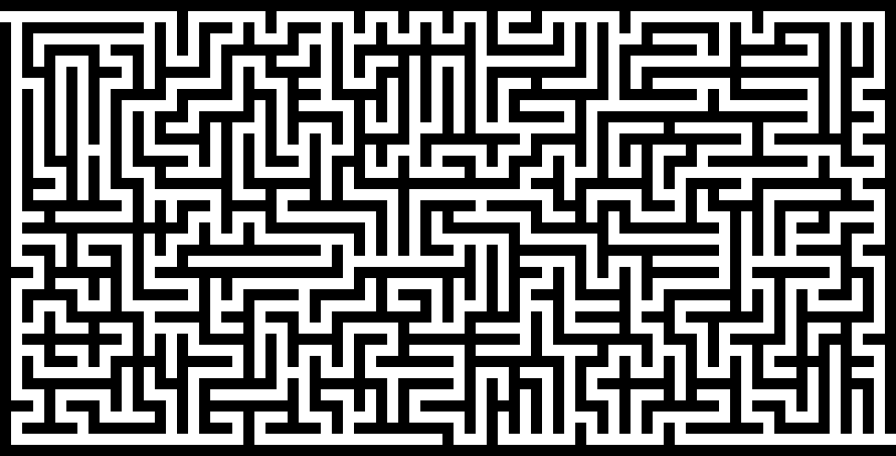
Give the GLSL for this pattern, as a Shadertoy shader.

```glsl
// Rectangular black and white maze with a closed border and two gates.

const ivec2 CELLS = ivec2(40, 20);          // corridor cells across and up
const vec3 WALL_COLOR = vec3(0.0);
const vec3 PATH_COLOR = vec3(1.0);
const float JITTER = 1.6;                   // randomness of wall directions
const float STRAIGHT_BONUS = 0.7;           // preference for longer walls
const float TAKEN_COST = 100.0;             // forbids doubled walls
const uint SEED = 17u;

// Window of wall posts around the pixel; the margin covers all dependencies.
const int MARGIN = 3;
const int SPAN = 2 * MARGIN + 2;
vec2 growth[SPAN * SPAN];

const ivec2 DIRECTIONS[4] = ivec2[4](ivec2(1, 0), ivec2(0, 1), ivec2(-1, 0), ivec2(0, -1));
const ivec2 PARITIES[4] = ivec2[4](ivec2(0, 0), ivec2(1, 1), ivec2(1, 0), ivec2(0, 1));

float hash(ivec2 p, int k) {
    uint h = uint(p.x + 64) * 1597334673u ^ uint(p.y + 64) * 3812015801u;
    h ^= (uint(k) + SEED) * 2798796415u;
    h = (h ^ (h >> 16)) * 2246822519u;
    h = (h ^ (h >> 13)) * 3266489917u;
    return float((h ^ (h >> 16)) >> 8) / 16777216.0;
}

bool outside(ivec2 p, ivec2 low, ivec2 high) {
    return any(lessThan(p, low)) || any(greaterThan(p, high));
}

vec2 growthAt(ivec2 post) {
    if (outside(post, ivec2(0), ivec2(SPAN - 1))) return vec2(0.0);
    return growth[post.y * SPAN + post.x];
}

// 1 if the wall grown from a post bounds the cell lying toward the diagonal.
float bounds(ivec2 post, ivec2 diagonal) {
    return step(0.5, dot(growthAt(post), vec2(diagonal)));
}

// Squared count of walls already around the cell diagonal to a post.
float crowding(ivec2 post, ivec2 base, ivec2 diagonal) {
    ivec2 sideX = ivec2(diagonal.x, 0), sideY = ivec2(0, diagonal.y);
    ivec2 corner = base + post + diagonal;
    float walls = bounds(post + sideX, sideY - sideX)
                + bounds(post + sideY, sideX - sideY)
                + bounds(post + diagonal, -diagonal)
                + float(corner.x == 0 || corner.x == CELLS.x)
                + float(corner.y == 0 || corner.y == CELLS.y);
    return walls * walls;
}

// Each post grows one wall toward the least crowded side, avoiding dead ends.
vec2 chooseGrowth(ivec2 post, ivec2 base) {
    if (outside(base + post, ivec2(1), CELLS - 1)) return vec2(0.0);
    float previous = crowding(post, base, DIRECTIONS[3] + DIRECTIONS[0]);
    float bestCost = 1e6;
    vec2 best = vec2(0.0);
    for (int i = 0; i < 4; i++) {
        ivec2 step1 = DIRECTIONS[i];
        vec2 heading = vec2(step1);
        float next = crowding(post, base, step1 + DIRECTIONS[(i + 1) & 3]);
        vec2 ahead = growthAt(post + step1);
        float cost = previous + next + JITTER * hash(base + post, i);
        if (ahead == -heading) cost += TAKEN_COST;
        if (ahead == heading || growthAt(post - step1) == heading) cost -= STRAIGHT_BONUS;
        if (cost < bestCost) {
            bestCost = cost;
            best = heading;
        }
        previous = next;
    }
    return best;
}

// Fill the window in four interleaved passes, each aware of the earlier ones.
void growWalls(ivec2 base) {
    for (int i = 0; i < SPAN * SPAN; i++) growth[i] = vec2(0.0);
    for (int pass = 0; pass < 4; pass++) {
        ivec2 start = (PARITIES[pass] ^ base) & 1;
        for (int y = start.y; y < SPAN; y += 2)
            for (int x = start.x; x < SPAN; x += 2)
                growth[y * SPAN + x] = chooseGrowth(ivec2(x, y), base);
    }
}

// Modules alternate between posts, wall slots and open cells.
float wallAt(ivec2 module, ivec2 base) {
    ivec2 last = 2 * CELLS;
    if (module == ivec2(0, last.y - 1) || module == ivec2(last.x, 1)) return 0.0;
    if (outside(module, ivec2(1), last - 1)) return 1.0;
    ivec2 odd = module & 1;
    if (odd == ivec2(1)) return 0.0;
    if (odd == ivec2(0)) return 1.0;
    ivec2 post = (module >> 1) - base;
    vec2 along = vec2(odd);
    return float(growthAt(post) == along || growthAt(post + odd) == -along);
}

void mainImage(out vec4 fragColor, in vec2 fragCoord) {
    vec2 pixel = vec2(2 * CELLS + 1) / iResolution.xy;
    vec2 low = fragCoord * pixel - 0.5 * pixel;
    ivec2 module = ivec2(floor(low));
    ivec2 base = (module >> 1) - MARGIN;
    growWalls(base);

    // Area coverage of the modules under the pixel.
    vec2 blend = clamp((low + pixel - floor(low) - 1.0) / pixel, 0.0, 1.0);
    float bottom = mix(wallAt(module, base), wallAt(module + ivec2(1, 0), base), blend.x);
    float top = mix(wallAt(module + ivec2(0, 1), base), wallAt(module + 1, base), blend.x);
    fragColor = vec4(mix(PATH_COLOR, WALL_COLOR, mix(bottom, top, blend.y)), 1.0);
}
```
